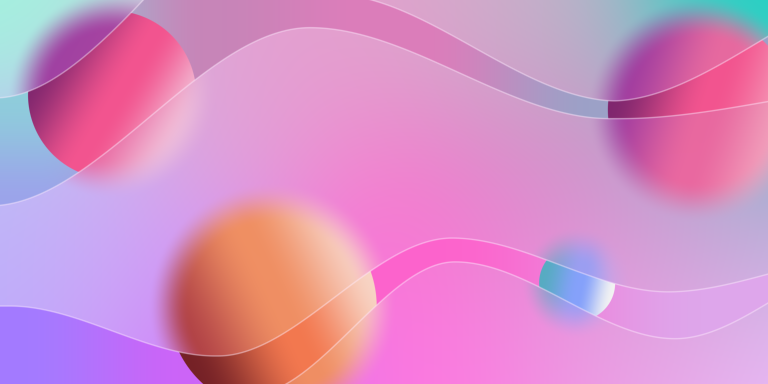
Write a Shadertoy shader that draws this background.

```glsl
#define SPREAD 9.0        // falloff of the background colour spots
#define FROST 0.055       // blur of the balls behind frosted glass
#define LINE_WIDTH 0.0018
#define LINE_ALPHA 0.45

// Wave heights: smooth hops between successive crests and troughs
float waveA(float x) {
    return 0.745 + 0.615 * smoothstep(-0.013, 0.859, x) - 0.344 * smoothstep(0.781, 0.859, x)
         - 0.279 * smoothstep(0.859, 1.609, x) + 0.312 * smoothstep(1.589, 2.37, x);
}
float waveB(float x) {
    return 0.464 + 0.464 * smoothstep(-0.026, 0.807, x)
         - 0.237 * smoothstep(0.807, 1.589, x) + 0.091 * smoothstep(1.615, 2.396, x);
}
float waveC(float x) {
    return 0.203 - 0.130 * smoothstep(0.026, 0.56, x) + 0.307 * smoothstep(0.568, 1.177, x)
         - 0.140 * smoothstep(1.177, 1.74, x) + 0.094 * smoothstep(1.74, 2.266, x);
}
float waveD(float x) {
    return -0.029 + 0.347 * smoothstep(0.65, 1.185, x)
         - 0.200 * smoothstep(1.185, 1.758, x) + 0.216 * smoothstep(1.758, 2.292, x);
}

// Signed distance to a wave, corrected for its slope
float waveDistance(vec2 p, float height) {
    float slope = dFdx(height) * iResolution.y;
    return (p.y - height) / sqrt(1.0 + slope * slope);
}

float above(float d) {
    float aa = 0.75 / iResolution.y;
    return smoothstep(-aa, aa, d);
}

void spot(inout vec4 sum, vec2 p, vec2 center, vec3 color) {
    vec2 q = p - center;
    sum += vec4(color, 1.0) * exp(-SPREAD * dot(q, q));
}

// Normalised blend of soft colour spots
vec3 background(vec2 p) {
    vec4 sum = vec4(0.0);
    spot(sum, p, vec2(0.00, 1.00), vec3(0.64, 0.95, 0.87));
    spot(sum, p, vec2(0.00, 0.42), vec3(0.74, 0.76, 0.96));
    spot(sum, p, vec2(0.00, 0.20), vec3(0.73, 0.64, 1.00));
    spot(sum, p, vec2(0.32, 0.30), vec3(0.83, 0.65, 0.96));
    spot(sum, p, vec2(0.60, 0.72), vec3(0.87, 0.65, 0.85));
    spot(sum, p, vec2(0.85, 0.90), vec3(0.90, 0.62, 0.80));
    spot(sum, p, vec2(1.05, 0.48), vec3(1.00, 0.44, 0.81));
    spot(sum, p, vec2(1.15, 1.02), vec3(0.88, 0.65, 0.80));
    spot(sum, p, vec2(1.42, 0.95), vec3(0.70, 0.73, 0.78));
    spot(sum, p, vec2(1.42, 0.58), vec3(0.83, 0.55, 0.78));
    spot(sum, p, vec2(1.98, 1.02), vec3(0.10, 0.83, 0.76));
    spot(sum, p, vec2(1.92, 0.46), vec3(0.62, 0.68, 0.79));
    spot(sum, p, vec2(1.65, 0.26), vec3(0.86, 0.58, 0.82));
    spot(sum, p, vec2(1.20, 0.08), vec3(1.00, 0.46, 0.88));
    spot(sum, p, vec2(1.62, 0.08), vec3(0.95, 0.64, 0.92));
    spot(sum, p, vec2(1.98, 0.08), vec3(0.93, 0.76, 0.99));
    spot(sum, p, vec2(0.55, 0.05), vec3(0.82, 0.45, 0.98));
    return sum.rgb / sum.a;
}

// Ball with a three-colour gradient: crisp in the clear band, blurred elsewhere
void ball(inout vec3 color, vec2 p, vec2 center, float radius, vec2 light, float clear,
          float haze, vec3 dark, vec3 middle, vec3 pale) {
    vec2 q = p - center;
    float d = length(q) - radius;
    float t = dot(q, normalize(light)) / radius;
    vec3 tint = mix(dark, middle, smoothstep(-0.95, 0.05, t));
    tint = mix(tint, pale, smoothstep(0.1, 1.0, t));
    float soft = min(FROST, radius * 0.5);
    float blurred = smoothstep(soft, -soft, d) * haze;
    color = mix(color, tint, mix(blurred, above(-d), clear));
}

void mainImage(out vec4 fragColor, in vec2 fragCoord) {
    vec2 p = fragCoord / iResolution.y;
    float dA = waveDistance(p, waveA(p.x));
    float dB = waveDistance(p, waveB(p.x));
    float dC = waveDistance(p, waveC(p.x));
    float dD = waveDistance(p, waveD(p.x));
    float upperBand = above(-dA) * above(dB);
    float lowerBand = above(-dC) * above(dD);

    vec3 color = background(p);

    // Upper clear band
    vec3 band = mix(vec3(0.61, 0.64, 0.92), vec3(0.56, 0.80, 0.86), smoothstep(0.46, 0.75, p.y));
    band = mix(band, vec3(0.78, 0.52, 0.72), smoothstep(0.1, 0.55, p.x));
    band = mix(band, vec3(0.86, 0.49, 0.73), smoothstep(0.55, 0.95, p.x));
    band = mix(band, vec3(0.61, 0.63, 0.78), smoothstep(1.1, 1.55, p.x));
    color = mix(color, band, upperBand);

    // Violet corner and lower clear band
    vec3 violet = mix(vec3(0.64, 0.48, 1.0), vec3(0.80, 0.39, 0.97), smoothstep(0.05, 0.5, p.x));
    color = mix(color, violet, above(-dC) * smoothstep(0.95, 0.45, p.x));
    vec3 rose = mix(vec3(0.99, 0.39, 0.80), vec3(0.87, 0.65, 0.92), smoothstep(1.15, 1.85, p.x));
    color = mix(color, rose, lowerBand * smoothstep(0.75, 0.95, p.x));

    // Balls
    vec3 plum = mix(vec3(0.62, 0.22, 0.62), vec3(0.50, 0.15, 0.43), upperBand);
    vec3 pink = mix(vec3(0.92, 0.40, 0.62), vec3(0.95, 0.33, 0.56), upperBand);
    vec3 leftPink = mix(pink, plum, above(dA) * 0.85);
    ball(color, p, vec2(0.292, 0.753), 0.219, vec2(0.85, -0.5), upperBand, 0.95,
         plum, leftPink, vec3(0.95, 0.76, 0.85));
    ball(color, p, vec2(1.825, 0.714), 0.242, vec2(0.95, -0.3), upperBand, 0.97,
         plum, pink, vec3(0.96, 0.64, 0.74));
    vec3 rust = mix(vec3(0.68, 0.24, 0.25), vec3(0.46, 0.13, 0.15), lowerBand);
    vec3 orange = mix(vec3(0.94, 0.56, 0.37), vec3(0.95, 0.47, 0.31), lowerBand);
    ball(color, p, vec2(0.710, 0.202), 0.271, vec2(0.85, 0.4), lowerBand, 0.97,
         rust, orange, vec3(0.97, 0.83, 0.77));
    ball(color, p, vec2(1.503, 0.263), 0.099, vec2(0.95, -0.2), lowerBand, 0.75,
         vec3(0.34, 0.67, 0.76), vec3(0.52, 0.63, 0.98), mix(vec3(0.72, 0.66, 0.93), vec3(0.95), lowerBand));

    // Bright rims along the waves
    float rim = min(min(abs(dA), abs(dB)), min(abs(dC), abs(dD)));
    color = mix(color, vec3(1.0, 0.93, 1.0), LINE_ALPHA * above(LINE_WIDTH - rim));

    fragColor = vec4(color, 1.0);
}
```
